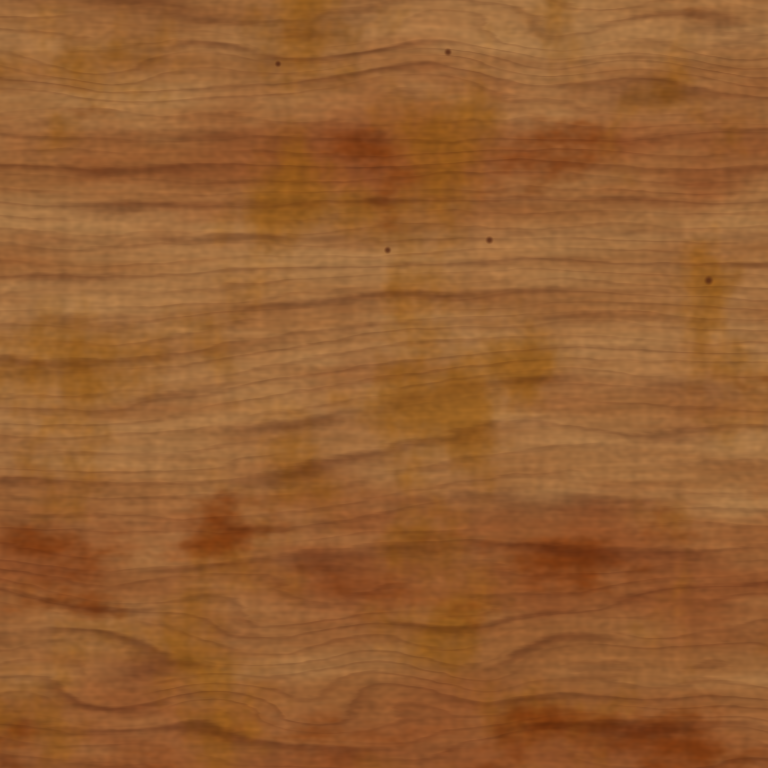
A three.js fragment shader for this texture:

```glsl
// Warm, stained wood board with soft horizontal grain, swirls and pin knots.
varying vec2 vUv;

vec2 hash2(vec2 p) {
  p = vec2(dot(p, vec2(127.1, 311.7)), dot(p, vec2(269.5, 183.3)));
  return fract(sin(p) * 43758.5453);
}

// Gradient noise, roughly -0.7 to 0.7
float gradientDot(vec2 cell, vec2 corner, vec2 f) {
  return dot(hash2(cell + corner) * 2.0 - 1.0, f - corner);
}

float noise(vec2 p) {
  vec2 i = floor(p);
  vec2 f = p - i;
  vec2 u = f * f * f * (f * (f * 6.0 - 15.0) + 10.0);
  vec2 e = vec2(0.0, 1.0);
  return mix(mix(gradientDot(i, e.xx, f), gradientDot(i, e.yx, f), u.x),
             mix(gradientDot(i, e.xy, f), gradientDot(i, e.yy, f), u.x), u.y);
}

float fbm(vec2 p) {
  float sum = 0.0;
  float amplitude = 0.6;
  for (int i = 0; i < 5; i++) {
    sum += amplitude * noise(p);
    p = p * 2.03 + 17.3;
    amplitude *= 0.55;
  }
  return sum;
}

// Soft bump of the given width around a centre
float bump(float x, float centre, float width) {
  float d = (x - centre) / width;
  return exp(-d * d);
}

// Growth ring: a thin soft line with a faint shade on one side
float ringLine(float field) {
  float t = fract(field);
  float shade = 0.35 * smoothstep(0.2, 0.8, t);
  float line = 0.65 * smoothstep(0.6, 0.84, t);
  return (shade + line) * (1.0 - smoothstep(0.84, 1.0, t));
}

float grain(vec2 uv) {
  float swirl = bump(uv.y, 0.13, 0.12) + 0.8 * bump(uv.y, 0.93, 0.07);
  float rise = 0.1 * smoothstep(0.0, 0.85, uv.x) * bump(uv.y, 0.5, 0.14);
  float field = 19.0 * (uv.y - rise);
  field += 1.1 * noise(uv * vec2(1.6, 3.0) + 4.7);
  field += (0.2 + 2.2 * swirl) * noise(uv * vec2(4.5, 12.0) + 21.0);
  field += 0.4 * fbm(uv * vec2(5.0, 24.0));
  float strength = smoothstep(-0.15, 0.3, fbm(uv * vec2(3.5, 12.0) + 9.0));
  float fine = ringLine(field * 2.6 + 0.5 * noise(uv * vec2(5.0, 30.0)));
  return ringLine(field) * (0.12 + 0.88 * strength) + 0.4 * fine * (1.0 - strength);
}

// Small dark knots scattered over the board
float pinKnots(vec2 uv) {
  float mask = 0.0;
  for (int i = 0; i < 5; i++) {
    vec2 seed = hash2(vec2(float(i) * 3.7, 8.2));
    vec2 d = uv - mix(vec2(0.08, 0.5), vec2(0.95, 0.96), seed);
    float radius = 0.0025 + 0.002 * seed.x;
    mask = max(mask, 1.0 - smoothstep(radius * 0.2, radius * 1.7, length(d)));
  }
  return mask;
}

void main() {
  vec2 uv = vUv;

  // Pale and mid wood in long streaks
  float streak = fbm(uv * vec2(2.2, 16.0) + 3.0);
  float pale = bump(uv.y, 0.5, 0.16) + 0.8 * bump(uv.y, 0.93, 0.1) + 0.5 * bump(uv.y, 0.69, 0.04);
  vec3 color = mix(vec3(0.56, 0.355, 0.19), vec3(0.65, 0.465, 0.28),
                   smoothstep(-0.3, 0.5, streak + 0.25 * pale));

  // Reddish bands with ragged borders
  float bands = bump(uv.y, 0.8, 0.08) * (0.35 + 0.75 * bump(uv.x, 0.5, 0.28))
              + bump(uv.y, 0.27, 0.09) + bump(uv.y, 0.0, 0.1);
  float redness = bands * 0.5 + 0.9 * fbm(uv * vec2(2.8, 9.0) + 31.0);
  color = mix(color, vec3(0.535, 0.295, 0.15), 0.9 * smoothstep(0.0, 0.65, redness));

  // Ochre varnish blotches, then deep stains inside the bands
  float blotch = fbm(uv * vec2(6.0, 5.0) + 52.0) + 0.14 * bump(uv.x, 0.45, 0.25);
  color = mix(color, vec3(0.55, 0.335, 0.09), 0.75 * smoothstep(0.05, 0.42, blotch));
  float stain = fbm(uv * vec2(5.0, 9.0) + 70.0) + 0.3 * bands;
  color = mix(color, vec3(0.45, 0.2, 0.05), 0.85 * smoothstep(0.25, 0.62, stain));

  // Grain, fibres along the board and a faint cross weave
  color *= mix(vec3(1.03), vec3(0.81, 0.75, 0.75), grain(uv));
  color *= 1.0 + 0.09 * noise(uv * vec2(10.0, 95.0)) + 0.08 * noise(uv * vec2(55.0, 8.0));
  color *= 1.0 + 0.1 * noise(uv * vec2(90.0, 130.0)) + 0.06 * noise(uv * vec2(30.0, 190.0));

  color = mix(color, vec3(0.3, 0.14, 0.07), 0.75 * pinKnots(uv));
  gl_FragColor = vec4(color, 1.0);
}
```
